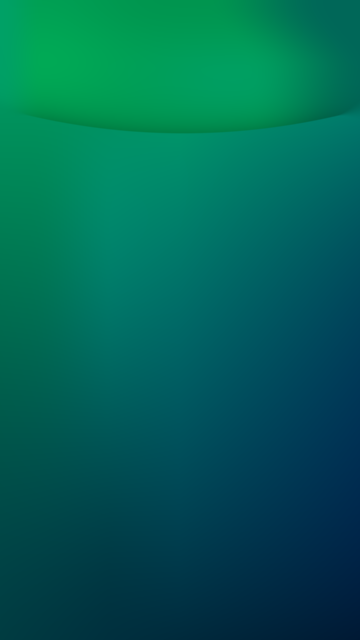
Write a WebGL 1 fragment shader that draws this background.

```glsl
precision highp float;
// Green-to-navy blurred gradient with a curved, softly shaded panel along the top.
uniform vec2 u_resolution;

#define ARC_BOTTOM 0.7917
#define ARC_RISE 0.034
#define ARC_CENTER 0.51
#define ARC_HALF_WIDTH 0.475
#define SHADOW_DEPTH 0.20
#define SHADOW_REACH 0.022
#define PANEL_GREEN vec3(0.0, 0.615, 0.325)
#define LEFT_GLOW vec3(0.0, 0.665, 0.335)
#define RIGHT_GLOW vec3(0.0, 0.625, 0.385)
#define CORNER_TEAL vec3(0.0, 0.405, 0.345)
#define EDGE_TINT vec3(0.0, 0.63, 0.40)

// Cubic weights for four evenly spaced stops over t = 0..1.
vec4 stopWeights(float t) {
    float a = 3.0 * t;
    float b = a - 1.0;
    float c = a - 2.0;
    float d = a - 3.0;
    return vec4(-b * c * d / 6.0, a * c * d / 2.0, -a * b * d / 2.0, a * b * c / 6.0);
}

// Soft elliptical spot, 1 at its center.
float glow(vec2 uv, vec2 center, vec2 radius) {
    vec2 q = (uv - center) / radius;
    return exp(-dot(q, q));
}

// Lower field: four vertical ramps (green, blue) blended from left to right.
vec3 bodyColor(vec2 uv) {
    float depth = (ARC_BOTTOM - uv.y) / ARC_BOTTOM;
    vec4 w = stopWeights(depth);
    vec2 left   = vec2(dot(w, vec4(0.560, 0.435, 0.314, 0.235)),
                       dot(w, vec4(0.355, 0.312, 0.286, 0.255)));
    vec2 inner  = vec2(dot(w, vec4(0.570, 0.470, 0.302, 0.188)),
                       dot(w, vec4(0.395, 0.408, 0.318, 0.243)));
    vec2 middle = vec2(dot(w, vec4(0.580, 0.428, 0.294, 0.165)),
                       dot(w, vec4(0.412, 0.404, 0.345, 0.235)));
    vec2 right  = vec2(dot(w, vec4(0.450, 0.271, 0.176, 0.098)),
                       dot(w, vec4(0.410, 0.357, 0.318, 0.204)));
    float firstBlend = mix(smoothstep(0.08, 0.34, uv.x),
                           clamp(uv.x / 0.3, 0.0, 1.0), clamp(depth, 0.0, 1.0));
    vec2 gb = mix(left, inner, firstBlend);
    gb = mix(gb, middle, clamp((uv.x - 0.3) / 0.2, 0.0, 1.0));
    gb = mix(gb, right, clamp((uv.x - 0.5) / 0.5, 0.0, 1.0));
    return vec3(0.0, gb);
}

// Upper panel: two glows on green, fading to teal at the right.
vec3 panelColor(vec2 uv) {
    float top = smoothstep(0.89, 1.0, uv.y);
    vec3 color = mix(PANEL_GREEN, LEFT_GLOW, glow(uv, vec2(0.12, 0.90), vec2(0.22, 0.08)));
    color = mix(color, RIGHT_GLOW, glow(uv, vec2(0.66, 0.87), vec2(0.25, 0.07)));
    color = mix(color, EDGE_TINT, 1.0 - smoothstep(0.0, 0.12, uv.x));
    color *= 1.0 - 0.05 * top * smoothstep(0.1, 0.45, uv.x);
    return mix(color, CORNER_TEAL, smoothstep(0.69, 1.03, uv.x + 0.12 * top));
}

void main() {
    vec2 uv = gl_FragCoord.xy / u_resolution;

    // Signed height above the arc
    float across = (uv.x - ARC_CENTER) / ARC_HALF_WIDTH;
    float above = uv.y - ARC_BOTTOM - ARC_RISE * across * across;

    // Shadow inside the panel, weaker toward its ends
    float ends = smoothstep(0.75, 1.08, abs(across));
    float shadow = SHADOW_DEPTH * exp(-max(above, 0.0) / SHADOW_REACH) * (1.0 - 0.6 * ends);
    vec3 panel = panelColor(uv) * (1.0 - shadow);

    // Crisp edge in the middle, dissolving at the sides
    float softness = 1.0 / u_resolution.y + 0.02 * smoothstep(0.9, 1.08, abs(across));
    vec3 color = mix(bodyColor(uv), panel, smoothstep(-softness, softness, above));
    gl_FragColor = vec4(clamp(color, 0.0, 1.0), 1.0);
}
```
